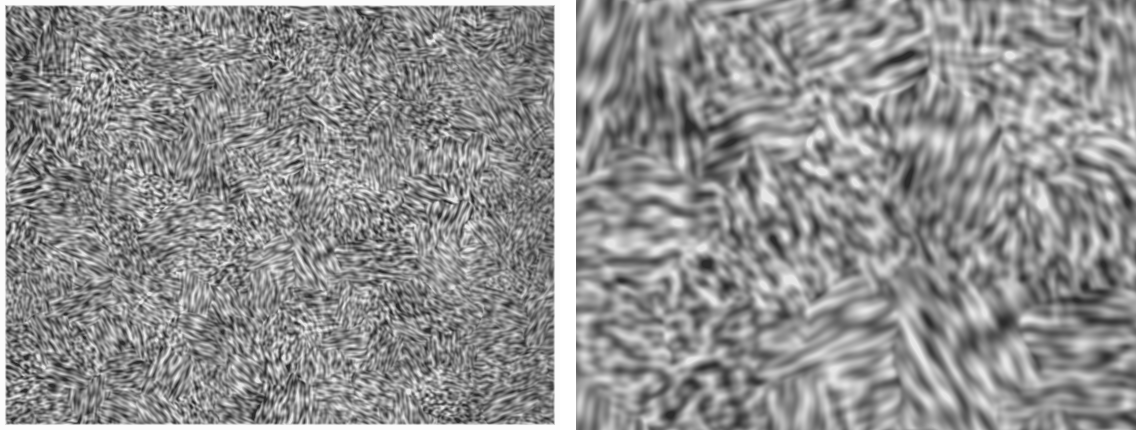
Left: the whole. Right: its middle third, enlarged.
Give the GLSL for this texture, as a Shadertoy shader.

```glsl
const float BORDER = 0.0135;        // white margin, in canvas heights
const float BORDER_SOFT = 0.0035;
const float COLONY_SIZE = 0.085;    // patches that share one grain direction
const float COLONY_BLEND = 9.0;
const float FINE_WIDTH = 0.0083;    // grain widths
const float COARSE_WIDTH = 0.0140;
const float MEAN_ANGLE = -0.85;
const float ANGLE_SPREAD = 2.5;
const float MIN_STRETCH = 1.3;      // grain length over width
const float MAX_STRETCH = 2.9;
const float MEAN_GRAY = 0.535;
const float GRAIN_CONTRAST = 0.64;
const float PATCH_CONTRAST = 0.15;
const int NEEDLE_BUNDLES = 7;
const float NEEDLE_LENGTH = 0.035;
const float NEEDLE_SPACING = 0.012;
const float NEEDLE_GAIN = 0.17;
const float MARGIN_WHITE = 0.985;
const float TAU = 6.2832;

vec3 hash3(vec2 p) {
    vec3 q = fract(p.xyx * vec3(0.1031, 0.1030, 0.0973));
    q += dot(q, q.yxz + 33.33);
    return fract((q.xxy + q.yzz) * q.zyx);
}

vec2 gradient(vec2 cell) {
    float a = TAU * hash3(cell).x;
    return vec2(cos(a), sin(a));
}

float gradientNoise(vec2 p) {
    vec2 i = floor(p), f = p - i;
    vec2 u = f * f * f * (f * (f * 6.0 - 15.0) + 10.0);
    vec2 e = vec2(1.0, 0.0);
    float low = mix(dot(gradient(i), f), dot(gradient(i + e), f - e), u.x);
    float high = mix(dot(gradient(i + e.yx), f - e.yx),
                     dot(gradient(i + 1.0), f - 1.0), u.x);
    return mix(low, high, u.y);
}

vec2 rotate(vec2 p, float a) {
    float c = cos(a), s = sin(a);
    return vec2(c * p.x + s * p.y, c * p.y - s * p.x);
}

// Short elongated grains along one direction
float lamellae(vec2 p, vec3 seed) {
    vec2 q = rotate(p, MEAN_ANGLE + ANGLE_SPREAD * (seed.z - 0.5));
    q.x /= mix(MIN_STRETCH, MAX_STRETCH, fract(seed.x * 7.3 + seed.y));
    vec2 offset = 90.0 * seed.xy;
    return 0.80 * gradientNoise(q / FINE_WIDTH + offset)
         + 0.50 * gradientNoise(q / COARSE_WIDTH + offset.yx + 40.0);
}

// Colonies blended with their neighbours at constant variance
float grains(vec2 p) {
    vec2 warp = vec2(gradientNoise(p * 22.0), gradientNoise(p * 22.0 + 50.0));
    vec2 g = p / COLONY_SIZE + 0.6 * warp;
    vec2 bent = p + 0.004 * warp;
    vec2 base = floor(g);
    float sum = 0.0, power = 0.0;
    for (int y = -1; y <= 1; y++)
    for (int x = -1; x <= 1; x++) {
        vec2 cell = base + vec2(x, y);
        vec3 seed = hash3(cell + 17.0);
        vec2 d = g - cell - seed.xy;
        float w = exp(-COLONY_BLEND * dot(d, d));
        sum += w * lamellae(bent, seed);
        power += w * w;
    }
    return sum * inversesqrt(power + 1e-12);
}

// Sparse bundles of long parallel bright needles
float needles(vec2 p, float aspect) {
    float glow = 0.0;
    for (int i = 0; i < NEEDLE_BUNDLES; i++) {
        vec3 seed = hash3(vec2(i, 61.0));
        vec2 q = rotate(p - seed.xy * vec2(aspect, 1.0),
                        MEAN_ANGLE + TAU * 0.5 * seed.z);
        q.y += 3.0 * q.x * q.x;
        float stripe = 0.5 + 0.5 * cos(TAU * q.y / NEEDLE_SPACING);
        vec2 r = q / vec2(NEEDLE_LENGTH, 0.9 * NEEDLE_SPACING);
        glow += (1.6 * stripe - 0.6) * exp(-dot(r, r));
    }
    return glow;
}

void mainImage(out vec4 fragColor, in vec2 fragCoord) {
    vec2 p = fragCoord / iResolution.y;
    float aspect = iResolution.x / iResolution.y;
    vec2 centered = p - 0.5 * vec2(aspect, 1.0);

    // Uneven tone and relief
    float patches = gradientNoise(p * 6.0 + 3.0) + 0.8 * gradientNoise(p * 15.0 + 9.0);
    float relief = 1.05 + 0.45 * gradientNoise(p * 7.0 + 70.0);
    relief *= 1.0 - 0.3 * smoothstep(0.3, 0.65, centered.x);
    float light = 0.03 - 0.15 * dot(centered, centered);

    float gray = MEAN_GRAY + light + PATCH_CONTRAST * patches;
    gray += GRAIN_CONTRAST * relief * grains(p) + NEEDLE_GAIN * needles(p, aspect);
    gray = clamp(gray, 0.17, 0.90);

    // White margin
    vec2 inset = min(p, vec2(aspect, 1.0) - p);
    float edge = min(inset.x, inset.y) - BORDER;
    float soft = max(BORDER_SOFT, 0.7 / iResolution.y);
    gray = mix(MARGIN_WHITE, gray, smoothstep(-soft, soft, edge));
    fragColor = vec4(vec3(gray), 1.0);
}
```
